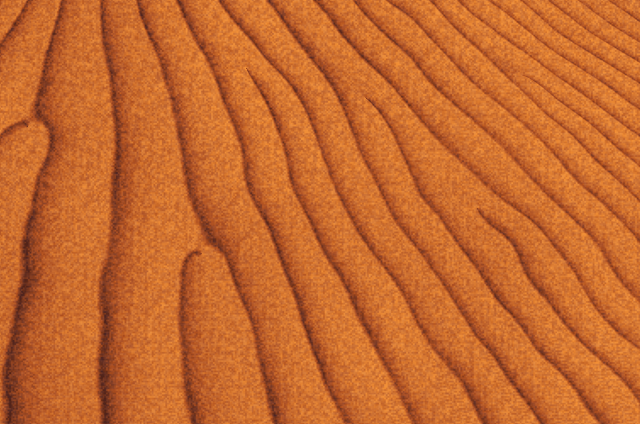
A Shadertoy shader for this texture:

```glsl
// Wind-rippled orange sand seen at a slant, with fine sunlit grain.
// A fan of curved lines gives a ripple phase; small phase vortices split the
// ripples into forks, and a sawtooth profile shades their lee sides.

#define RIPPLE_SPACING 0.074
#define FAN_SPREAD 2.68
#define FAN_CENTER 0.23
#define FORK_REACH 0.17
#define SHADOW_WIDTH 0.17
#define SHADOW_DEPTH 0.80
#define SUNLIGHT 0.90
#define GRAIN_SCALE 250.0
#define GRAIN_STRENGTH 0.50

const float TAU = 6.2831853;

float hash(vec2 p) {
    return fract(sin(dot(p, vec2(127.1, 311.7))) * 43758.5453);
}

float noise(vec2 p) {
    vec2 cell = floor(p), f = fract(p);
    f = f * f * f * (f * (f * 6.0 - 15.0) + 10.0);
    float low = mix(hash(cell), hash(cell + vec2(1, 0)), f.x);
    float high = mix(hash(cell + vec2(0, 1)), hash(cell + vec2(1, 1)), f.x);
    return mix(low, high, f.y);
}

// Follows a fan line back to the top edge; p.y is the depth below that edge.
float fanLine(vec2 p) {
    float x = p.x - FAN_CENTER;
    float b = 1.0 + FAN_SPREAD * p.y - x;
    return 0.5 * (sqrt(max(b * b + 4.0 * x, 0.0)) - b);
}

// A vortex that starts one new ripple at its center and fades to the sides.
float forkPhase(vec2 d) {
    d.x += 1e-5;
    float far = 1.0 - exp(-d.x * d.x / (FORK_REACH * FORK_REACH));
    return (atan(d.y, d.x) - far * atan(d.y / d.x)) / TAU;
}

float ripplePhase(vec2 p) {
    vec2 forks[6] = vec2[6](vec2(0.05, 0.30), vec2(0.44, 0.60), vec2(0.55, 0.16),
                            vec2(0.84, 0.23), vec2(1.21, 0.18), vec2(1.13, 0.49));
    vec2 bent = p;
    bent.x += 0.075 * (noise(p * vec2(2.2, 4.0) + 3.0) - 0.5);
    bent.x += 0.022 * (noise(p * 9.0 + 17.0) - 0.5);
    float line = fanLine(bent);
    float phase = line / RIPPLE_SPACING + 0.5;
    for (int i = 0; i < 6; i++) {
        phase += forkPhase(vec2(1.5 * (line - fanLine(forks[i])), forks[i].y - p.y));
    }
    return phase;
}

// Crisp crest on one side, slow fade out of shadow on the other.
float rippleShadow(float phase) {
    float f = fract(phase);
    float fade = exp(-f / SHADOW_WIDTH);
    return max(fade, smoothstep(0.90, 1.0, f));
}

vec3 sandColor(float light) {
    vec3 deepShade = vec3(0.40, 0.18, 0.115);
    vec3 rust = vec3(0.68, 0.315, 0.14);
    vec3 sunlit = vec3(0.88, 0.505, 0.205);
    return light < 0.5 ? mix(deepShade, rust, light * 2.0)
                       : mix(rust, sunlit, light * 2.0 - 1.0);
}

void mainImage(out vec4 fragColor, in vec2 fragCoord) {
    vec2 p = fragCoord / iResolution.y;
    p.y = 1.0 - p.y;

    // Ripples, softer toward the far right corner
    float distant = smoothstep(0.5, 1.6, p.x + 0.6 * (1.0 - p.y) - 0.3);
    float strength = mix(1.0, 0.72, distant) * mix(0.75, 1.15, noise(p * 5.0 + 40.0));
    float light = SUNLIGHT - SHADOW_DEPTH * strength * rippleShadow(ripplePhase(p));

    // Broad unevenness and a dimmer lower left
    light += 0.14 * (noise(p * 3.5 + 8.0) - 0.5);
    light -= 0.16 * smoothstep(0.6, 0.0, p.x) * smoothstep(0.2, 0.8, p.y);

    // Grains of two sizes
    float fine = noise(p * GRAIN_SCALE) - 0.5;
    float coarse = noise(p * GRAIN_SCALE * 0.5 + 71.0) - 0.5;
    light += GRAIN_STRENGTH * (0.75 * fine + 0.45 * coarse);

    // Dusty grains lean toward a paler brown
    float dust = noise(p * GRAIN_SCALE * 0.8 + 133.0) - 0.4;
    vec3 color = sandColor(clamp(light, -0.15, 1.15)) + vec3(-0.02, 0.015, 0.06) * dust;
    fragColor = vec4(clamp(color, 0.0, 1.0), 1.0);
}
```
